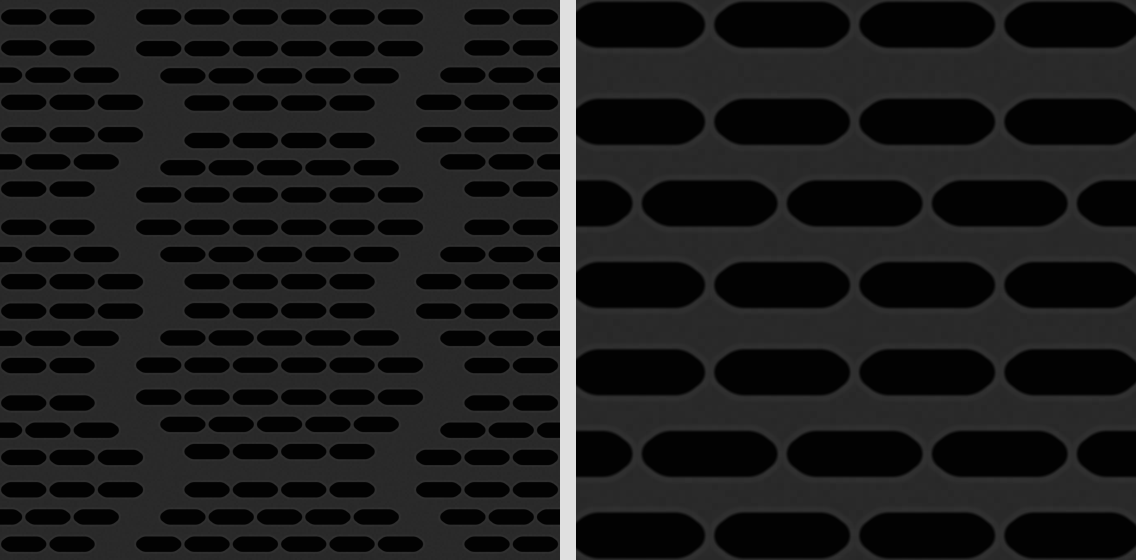
Left: the whole. Right: its middle third, enlarged.
This pattern is drawn by a Shadertoy shader. Its source:

```glsl
// Dark perforated panel: rows of bevelled black slots in two staggered columns.
// Each band of three rows widens or narrows by one slot per row, and the
// neighbouring column does the opposite. Bands drift slightly off even spacing.

#define SPAN 768.0                    // design units across the canvas
#define SLOT_PITCH 66.3               // distance between slot centres
#define SLOT_HALF vec2(31.0, 10.5)    // half size of a slot
#define BEVEL vec2(9.0, 7.0)          // corner cut of a slot
#define ROW_PITCH 37.3                // distance between rows in a band
#define BAND_PITCH 120.5              // distance between bands
#define FIRST_BAND -14.0              // middle of the topmost band
#define COLUMN_SHIFT -0.6             // horizontal offset of the columns
#define PANEL_COLOR vec3(0.162)
#define SLOT_COLOR vec3(0.006)
#define RIM_LIGHT 0.022               // brightness added around each slot
#define GRAIN 0.008                   // strength of surface grain

const int BANDS = 7;

// Departure of each band from even spacing: x for side column, y for centre.
const vec2 BAND_DRIFT[BANDS] = vec2[BANDS](
    vec2(0.0, 0.0), vec2(-3.5, -2.5), vec2(-5.0, 3.0), vec2(1.5, 1.5),
    vec2(-4.0, -4.5), vec2(1.5, -6.5), vec2(0.0, 0.0));

float hash(vec2 p) {
    vec3 q = fract(vec3(p.xyx) * 0.1031);
    q += dot(q, q.yzx + 33.33);
    return fract((q.x + q.y) * q.z);
}

float smoothMax(float a, float b, float k) {
    float h = max(k - abs(a - b), 0.0) / k;
    return max(a, b) + h * h * k * 0.25;
}

// Signed distance to a box with softened, cut corners.
float slotDistance(vec2 p) {
    p = abs(p);
    vec2 side = p - SLOT_HALF;
    float box = max(side.x, side.y);
    float cut = dot(side + vec2(0.0, BEVEL.y), normalize(BEVEL.yx));
    return smoothMax(box, cut, 3.0);
}

// Distance to the nearest slot in a centred row of the given count.
float rowDistance(vec2 p, float count) {
    float middle = 0.5 * (count - 1.0);
    float index = clamp(floor(p.x / SLOT_PITCH + middle + 0.5), 0.0, count - 1.0);
    p.x -= (index - middle) * SLOT_PITCH;
    return slotDistance(p);
}

float panelDistance(vec2 p) {
    float nearest = SPAN;
    for (int column = 0; column < 2; column++) {
        // Wrap x around the centre of this column.
        float x = p.x - COLUMN_SHIFT - 0.5 * SPAN * float(column);
        x -= SPAN * floor(x / SPAN + 0.5);
        for (int band = 0; band < BANDS; band++) {
            float bandY = FIRST_BAND + BAND_PITCH * float(band) + BAND_DRIFT[band][column];
            float slope = (band + column) % 2 == 0 ? -1.0 : 1.0;
            for (int row = -1; row <= 1; row++) {
                float y = p.y - bandY - ROW_PITCH * float(row);
                float count = 5.0 + slope * -1.0 * -float(row);
                nearest = min(nearest, rowDistance(vec2(x, y), count));
            }
        }
    }
    return nearest;
}

void mainImage(out vec4 fragColor, in vec2 fragCoord) {
    // Design units, measured down from the top edge.
    float unitsPerPixel = SPAN / iResolution.y;
    vec2 p = fragCoord * unitsPerPixel;
    p.y = SPAN - p.y;

    float d = panelDistance(p);
    float edge = max(0.75 * unitsPerPixel, 1.0);

    // Panel with faint grain and a lit rim.
    vec3 panel = PANEL_COLOR + GRAIN * (hash(floor(p / 3.0)) - 0.5);
    panel += RIM_LIGHT * (1.0 - smoothstep(0.5, 2.5, abs(d - 1.2)));

    // Slots cover the panel.
    vec3 color = mix(SLOT_COLOR, panel, smoothstep(-edge, edge, d));
    fragColor = vec4(color, 1.0);
}
```
